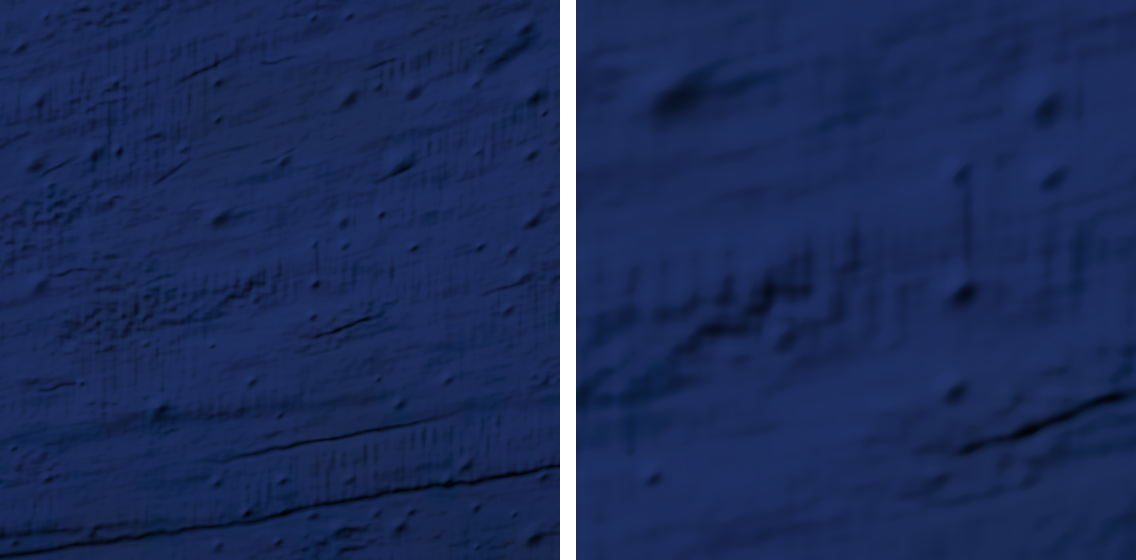
Left: the whole. Right: its middle third, enlarged.
This texture is drawn by a Shadertoy shader. Its source:

```glsl
// Dark blue painted plaster: a height field of slanting trowel strokes, lumps,
// crumbs, fine upright ribs and long cuts, lit at a low angle from the upper left.
// Shading comes from the slope toward the light plus darkening inside the cuts.

float hash(vec2 p) {
    p = fract(p * vec2(0.1031, 0.1137));
    p += dot(p, p.yx + 33.33);
    return fract((p.x + p.y) * p.x * 7.31 + p.y * 3.7);
}

float noise(vec2 p) {
    vec2 i = floor(p), f = fract(p);
    f = f * f * f * (f * (f * 6.0 - 15.0) + 10.0);
    return mix(mix(hash(i), hash(i + vec2(1, 0)), f.x),
               mix(hash(i + vec2(0, 1)), hash(i + vec2(1, 1)), f.x), f.y);
}

float fbm(vec2 p) {
    float sum = 0.0, amp = 0.5;
    for (int i = 0; i < 4; i++) {
        sum += amp * noise(p);
        p = mat2(1.6, 1.2, -1.2, 1.6) * p + 17.3;
        amp *= 0.5;
    }
    return sum;
}

// Wobbly scratch from a to b, thin at both ends
float cut(vec2 p, vec2 a, vec2 b, float width) {
    vec2 d = b - a;
    float t = dot(p - a, d) / dot(d, d);
    float off = dot(p - a, normalize(vec2(-d.y, d.x)));
    off += 0.014 * (noise(p * 7.0 + 3.0) - 0.5) + 0.005 * (noise(p * 45.0) - 0.5);
    float taper = smoothstep(0.0, 0.3, t) * (1.0 - smoothstep(0.65, 1.0, t));
    return taper * exp(-off * off / (width * width));
}

float cuts(vec2 p) {
    // Long trowel grooves across the lower part
    float c = cut(p, vec2(-0.7, -0.11), vec2(1.7, 0.27), 0.0055);
    c += 0.7 * cut(p, vec2(-0.5, -0.01), vec2(0.5, 0.085), 0.007);
    c += cut(p, vec2(0.32, 0.165), vec2(0.88, 0.268), 0.0045);
    c += 0.4 * cut(p, vec2(-0.5, 0.14), vec2(1.0, 0.33), 0.013);
    c += 0.35 * cut(p, vec2(0.45, 0.22), vec2(1.5, 0.345), 0.014);
    // Short gashes
    c += 0.8 * cut(p, vec2(0.54, 0.395), vec2(0.70, 0.442), 0.004);
    c += cut(p, vec2(0.85, 0.85), vec2(0.98, 0.945), 0.009);
    c += 0.6 * cut(p, vec2(0.29, 0.835), vec2(0.44, 0.91), 0.005);
    // Scattered nicks
    vec2 cell = floor(p * 5.0);
    vec2 mid = (cell + 0.4 + 0.2 * vec2(hash(cell + 4.0), hash(cell + 9.0))) / 5.0;
    float angle = 0.15 + 0.5 * hash(cell + 21.0);
    vec2 reach = 0.05 * vec2(cos(angle), sin(angle));
    c += 0.55 * step(0.55, hash(cell + 31.0)) * cut(p, mid - reach, mid + reach, 0.004);
    return c;
}

// Sparse round blisters in two sizes
float blisters(vec2 p) {
    float h = 0.0;
    for (float scale = 9.0; scale < 20.0; scale += 8.0) {
        vec2 g = p * scale + scale, cell = floor(g);
        vec2 d = fract(g) - 0.38 - 0.24 * vec2(hash(cell), hash(cell + 50.0));
        d.y -= 0.3 * d.x;
        float r = 0.08 + 0.08 * hash(cell + 13.0);
        h += step(0.84, hash(cell + 77.0)) * r / scale * exp(-dot(d * vec2(0.8, 1.1), d) / (r * r));
    }
    return h;
}

// Coordinates that follow the trowel strokes, steeper toward the top
vec2 alongStroke(vec2 p) {
    return vec2(p.x, p.y - (0.14 + 0.16 * p.y) * p.x);
}

float crumbMask(vec2 p) {
    return smoothstep(0.50, 0.72, fbm(alongStroke(p) * vec2(5.0, 13.0) + 8.0));
}

float ribMask(vec2 p) {
    float above = p.y - 0.005 - 0.155 * p.x;
    float band = smoothstep(0.0, 0.012, above) * (1.0 - smoothstep(0.02, 0.06, above));
    float patches = smoothstep(0.5, 0.8, noise(alongStroke(p) * vec2(4.0, 15.0) + 40.0));
    return 0.12 + 0.5 * patches + 0.6 * band * noise(p * vec2(6.0, 9.0));
}

float height(vec2 p) {
    vec2 q = alongStroke(p);
    float h = 0.0075 * fbm(q * vec2(2.5, 17.0));
    h += 0.0030 * noise(p * vec2(23.0, 30.0) + 5.0);
    h += 0.0007 * noise(p * 88.0);
    h += 0.0042 * crumbMask(p) * noise(p * vec2(68.0, 84.0) + 60.0);
    h += 0.0030 * ribMask(p) * noise(q * vec2(105.0, 22.0));
    return h + 0.5 * blisters(p) - 0.0026 * cuts(p);
}

void mainImage(out vec4 fragColor, in vec2 fragCoord) {
    vec2 p = fragCoord / iResolution.xy;

    // Low light from the upper left, with weak highlights
    vec2 toLight = 0.0022 * normalize(vec2(-0.65, 0.75));
    float lit = (height(p - toLight) - height(p + toLight)) / (2.0 * length(toLight));
    float shade = 0.97 + (lit > 0.0 ? 0.35 * lit : 1.15 * lit);

    // Shadow in cuts and crumbs, and slow unevenness of the coat
    shade -= 0.38 * cuts(p) + 0.06 * crumbMask(p);
    shade += 0.12 * (fbm(alongStroke(p) * vec2(2.0, 7.0) + 30.0) - 0.47);
    shade -= 0.10 * (1.0 - smoothstep(0.0, 0.16, p.y - 0.13 * p.x));
    shade = clamp(shade, 0.12, 1.14);

    // Red fades first in shadow; the pigment drifts between grey and pure blue
    vec3 paint = vec3(0.110, 0.175, 0.370) * pow(vec3(shade), vec3(1.3, 1.0, 0.95));
    float drift = noise(p * 14.0 + 90.0);
    paint.r *= 1.0 - 0.3 * smoothstep(0.5, 0.85, drift) * (1.0 - smoothstep(0.8, 1.0, shade));
    paint.b *= 1.0 - 0.06 * smoothstep(0.55, 0.8, noise(p * 5.0 + 12.0));
    fragColor = vec4(paint, 1.0);
}
```
